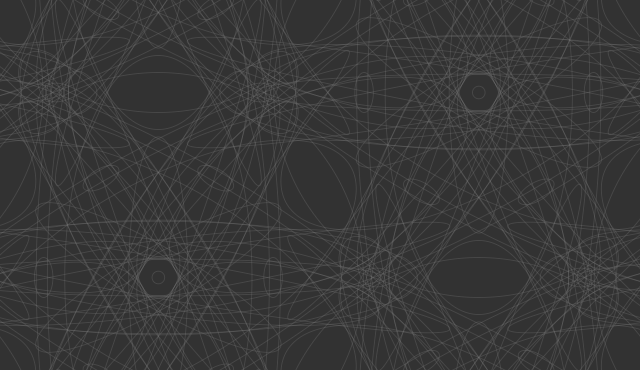
Give the GLSL for this pattern, as a WebGL 2 fragment shader.

```glsl
#version 300 es
precision highp float;
// Fine grey guilloche rosettes of crossing ellipses on a charcoal triangular lattice.

uniform vec2 u_resolution;
out vec4 fragColor;

const float PI = 3.14159265;
const float COLUMN_STEP = 0.8660254;   // lattice spacing is one canvas height
const float REACH = 1.1;               // farthest extent of one rosette
const float HALF_WIDTH = 0.0011;
const float LINE_OPACITY = 0.32;
const vec2 FIRST_CENTRE = vec2(0.428, 0.25);
const vec3 CHARCOAL = vec3(0.197);
const vec3 LINE_GREY = vec3(0.48);

vec2 rotate(vec2 p, float angle) {
    float c = cos(angle), s = sin(angle);
    return vec2(c * p.x + s * p.y, c * p.y - s * p.x);
}

// Fraction of background left visible by a thin stroke at distance d
float clearOf(float d, float pixel) {
    float coverage = clamp((HALF_WIDTH - abs(d)) / pixel + 0.5, 0.0, 1.0);
    return 1.0 - LINE_OPACITY * coverage;
}

float circle(vec2 p, float radius, float pixel) {
    return clearOf(length(p) - radius, pixel);
}

// Outline of an axis-aligned ellipse, using a first-order distance
float ellipse(vec2 p, vec2 radii, float pixel) {
    float k = length(p / radii);
    float gradient = max(length(p / (radii * radii)), 1e-4);
    return clearOf(k * (k - 1.0) / gradient, pixel);
}

// The same ellipse tilted both ways, keeping mirror symmetry
float tiltedPair(vec2 p, vec2 radii, float angle, float pixel) {
    return ellipse(rotate(p, angle), radii, pixel)
         * ellipse(rotate(p, -angle), radii, pixel);
}

// One sixfold rosette, with arms that overlap its neighbours
float rosette(vec2 p, float pixel) {
    float clear = circle(p, 0.554, pixel) * circle(p, 0.017, pixel);
    for (int k = 0; k < 3; k++) {
        vec2 q = rotate(p, float(k) * PI / 3.0);
        vec2 across = q.yx;

        // Arms towards the corners of the cell
        clear *= ellipse(q, vec2(0.605, 0.050), pixel);
        clear *= ellipse(q, vec2(0.600, 0.155), pixel);
        clear *= ellipse(q, vec2(0.700, 0.152), pixel);
        clear *= tiltedPair(q, vec2(0.800, 0.055), 0.175, pixel);
        clear *= tiltedPair(q, vec2(0.600, 0.100), 0.140, pixel);

        // Arms towards the neighbouring centres
        clear *= ellipse(across, vec2(0.380, 0.080), pixel);
        clear *= ellipse(across, vec2(0.600, 0.253), pixel);
        clear *= ellipse(across, vec2(0.950, 0.300), pixel);
        clear *= ellipse(across, vec2(1.050, 0.330), pixel);

        // Small eyes on both sides of the centre
        vec2 eye = vec2(abs(q.x) - 0.31, q.y);
        clear *= ellipse(eye, vec2(0.025, 0.054), pixel);
    }
    return clear;
}

// All rosettes near p on the staggered lattice
float lattice(vec2 p, float pixel) {
    float clear = 1.0;
    float nearestColumn = round(p.x / COLUMN_STEP);
    for (int i = -2; i <= 2; i++) {
        float column = nearestColumn + float(i);
        float stagger = 0.5 * mod(column, 2.0);
        float nearestRow = round(p.y - stagger);
        for (int j = -1; j <= 1; j++) {
            vec2 centre = vec2(column * COLUMN_STEP, nearestRow + float(j) + stagger);
            vec2 offset = p - centre;
            if (length(offset) < REACH) clear *= rosette(offset, pixel);
        }
    }
    return clear;
}

void main() {
    float pixel = 1.0 / u_resolution.y;
    vec2 p = gl_FragCoord.xy * pixel - FIRST_CENTRE;
    fragColor = vec4(mix(LINE_GREY, CHARCOAL, lattice(p, pixel)), 1.0);
}
```
